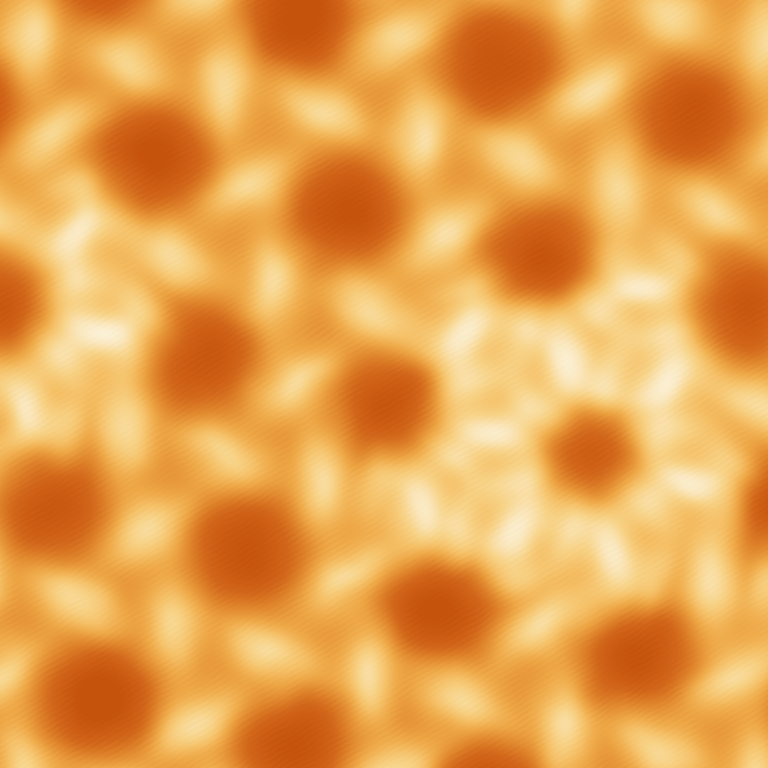
This pattern is drawn by a WebGL 2 fragment shader. Its source:

```glsl
#version 300 es
precision highp float;

uniform vec2 u_resolution;
out vec4 fragColor;

const vec2 BOND_A = vec2(0.2546, -0.0651);
const vec2 BOND_B = vec2(0.0612, -0.2559);
const vec2 LATTICE_ORIGIN = vec2(0.453, 0.727);
const float ROD_TURN = 0.79;      // rod direction relative to its bond
const float STROKE_TURN = -0.47;  // direction of the bright strokes
const int LAST = 7;
const vec3 RAMP[8] = vec3[8](
    vec3(0.775, 0.325, 0.045), vec3(0.82, 0.40, 0.10),
    vec3(0.88, 0.53, 0.18), vec3(0.93, 0.65, 0.27),
    vec3(0.96, 0.75, 0.40), vec3(0.97, 0.83, 0.54),
    vec3(0.98, 0.90, 0.73), vec3(0.985, 0.955, 0.87));

float hash(vec2 cell) {
    vec3 q = fract(cell.xyx * vec3(0.1031, 0.1030, 0.0973));
    q += dot(q, q.yzx + 33.33);
    return fract((q.x + q.y) * q.z);
}

float valueNoise(vec2 p) {
    vec2 cell = floor(p), f = fract(p);
    f = f * f * (3.0 - 2.0 * f);
    float low = mix(hash(cell), hash(cell + vec2(1, 0)), f.x);
    float high = mix(hash(cell + vec2(0, 1)), hash(cell + vec2(1, 1)), f.x);
    return mix(low, high, f.y);
}

float blob(vec2 p, vec2 size) {
    vec2 q = p / size;
    return exp(-0.5 * dot(q, q));
}

vec2 turn(vec2 v, float angle) {
    float c = cos(angle), s = sin(angle);
    return vec2(c * v.x - s * v.y, s * v.x + c * v.y);
}

// Coordinates of p along and across a unit axis
vec2 inFrame(vec2 p, vec2 axis) {
    return vec2(dot(p, axis), dot(p, vec2(-axis.y, axis.x)));
}

// Slim rod with a swollen middle
float rod(vec2 p, vec2 axis) {
    vec2 q = inFrame(p, axis);
    return 0.27 * blob(q, vec2(0.036, 0.029)) + 0.27 * blob(q, vec2(0.0625, 0.021));
}

// Bent bright stroke flanked by two fainter ones
float strokes(vec2 p, vec2 axis, vec2 flank) {
    vec2 q = inFrame(p, axis);
    vec2 side = inFrame(flank, axis);
    vec2 bent = q - vec2(0.0, 0.014 * sin(q.x * 42.0));
    float h = 0.20 * blob(q, vec2(0.055)) + 0.50 * blob(bent, vec2(0.047, 0.025));
    vec2 thin = vec2(0.034, 0.017);
    return h + 0.29 * (blob(q - side, thin) + blob(q + side, thin));
}

// Patches of disorder along a slanted row, 1 inside and 0 outside
float disorder(vec2 site, float jitter) {
    float k = round((site.x - 0.72) / 0.64);
    vec2 centre = vec2(0.72, 0.45) + k * vec2(0.64, -0.13);
    float radius = 0.25 + 0.1 * k + 0.03 * (jitter - 0.5);
    return 1.0 - smoothstep(-0.012, 0.012, distance(site, centre) - radius);
}

float siteHeight(vec2 p, vec2 site, vec2 bond, float jitter) {
    vec2 dir = normalize(bond);
    vec2 rodAxis = turn(dir, ROD_TURN);
    float calm = rod(p - site, rodAxis);
    float bright = strokes(p - site, turn(dir, STROKE_TURN), 0.064 * rodAxis);
    return mix(calm, bright, disorder(site, jitter)) * (0.94 + 0.12 * jitter);
}

// Dark holes on a hexagonal lattice with a site halfway along each bond
float surface(vec2 p) {
    vec2 bonds[3] = vec2[3](BOND_A, BOND_B, BOND_A - BOND_B);
    mat2 lattice = mat2(BOND_A, BOND_B);
    vec2 nearest = round(inverse(lattice) * (p - LATTICE_ORIGIN));
    float h = 0.42;
    for (int j = -1; j <= 1; j++) {
        for (int i = -1; i <= 1; i++) {
            vec2 cell = nearest + vec2(i, j);
            vec2 hole = LATTICE_ORIGIN + lattice * cell;
            h -= (0.39 + 0.07 * hash(cell + 71.0)) * blob(p - hole, vec2(0.0625));
            for (int n = 0; n < 3; n++) {
                float jitter = hash(cell * 3.0 + float(n) + 40.0);
                h += siteHeight(p, hole + 0.5 * bonds[n], bonds[n], jitter);
            }
        }
    }
    return h;
}

// Fine slanted scan ripple
float ripple(vec2 p) {
    float wobble = 3.0 * valueNoise(p * 45.0);
    return sin(dot(p, vec2(-0.5, 0.86)) * 950.0 + wobble) * valueNoise(p * 60.0 + 9.0);
}

vec3 palette(float h) {
    float t = clamp(h * 6.0, 0.0, float(LAST) - 0.001);
    int i = int(t);
    return mix(RAMP[i], RAMP[i + 1], t - float(i));
}

void main() {
    vec2 p = gl_FragCoord.xy / u_resolution.y;
    vec2 drift = vec2(valueNoise(p * 22.0), valueNoise(p * 22.0 + 50.0)) - 0.5;
    float h = surface(p + 0.012 * drift);
    h += 0.05 * (valueNoise(p * 14.0 + 20.0) - 0.5) + 0.022 * ripple(p);
    fragColor = vec4(palette(h), 1.0);
}
```
